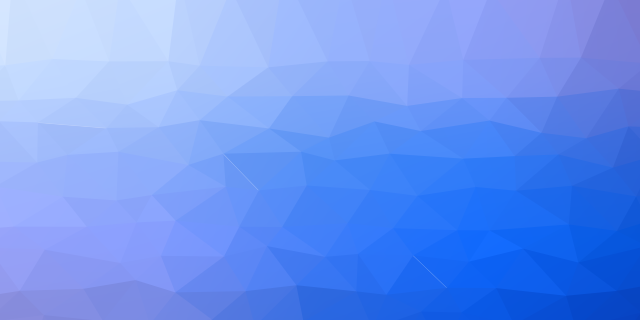
A Shadertoy shader for this background:

```glsl
// Low-poly background: jittered triangle strips fading from pale sky to deep blue.

const float ROW_HEIGHT = 0.1;             // strip height, canvas height = 1
const float COLUMN_WIDTH = 0.165;         // mean vertex spacing along a row
const vec2 JITTER = vec2(0.095, 0.032);   // full vertex displacement range
const float TOP_ROW = 9.0;                // this row and above leave the canvas
const float TOP_LIFT = 0.16;
const float STRIP_FLATNESS = 0.5;         // 1 = one height sampled per strip
const float FACET_FLATNESS = 0.8;         // 1 = flat colour per facet
const float TONE_RANGE = 0.024;           // random brightness per facet
const float BOTTOM_SHADE = 0.96;
const float SEAM_CHANCE = 0.02;
const float SEAM_STRENGTH = 0.3;

// Gradient colours, left to right, from the top edge to the bottom edge
const vec3 TOP[5] = vec3[5](vec3(0.86, 0.92, 1.0), vec3(0.79, 0.87, 1.0),
    vec3(0.62, 0.72, 0.99), vec3(0.61, 0.66, 0.99), vec3(0.52, 0.50, 0.83));
const vec3 UPPER[5] = vec3[5](vec3(0.77, 0.86, 1.0), vec3(0.71, 0.81, 0.99),
    vec3(0.55, 0.68, 0.98), vec3(0.51, 0.62, 0.98), vec3(0.42, 0.47, 0.84));
const vec3 MIDDLE[5] = vec3[5](vec3(0.63, 0.73, 0.99), vec3(0.55, 0.68, 0.98),
    vec3(0.30, 0.55, 0.96), vec3(0.21, 0.50, 0.98), vec3(0.16, 0.37, 0.83));
const vec3 LOWER[5] = vec3[5](vec3(0.60, 0.65, 0.99), vec3(0.52, 0.61, 0.99),
    vec3(0.25, 0.49, 0.97), vec3(0.07, 0.42, 1.0), vec3(0.03, 0.34, 0.86));
const vec3 BOTTOM[5] = vec3[5](vec3(0.56, 0.57, 0.89), vec3(0.48, 0.55, 0.92),
    vec3(0.17, 0.41, 0.90), vec3(0.04, 0.36, 0.94), vec3(0.02, 0.25, 0.76));

float hash(vec2 p) {
    return fract(sin(dot(p, vec2(127.1, 311.7))) * 43758.5);
}

vec3 sampleRow(vec3 colours[5], float x) {
    float s = clamp(x, 0.0, 1.0) * 4.0;
    int i = min(int(s), 3);
    return mix(colours[i], colours[i + 1], s - float(i));
}

vec3 gradient(vec2 uv) {
    float s = clamp(1.0 - uv.y, 0.0, 1.0) * 4.0;
    vec3 colour = mix(sampleRow(TOP, uv.x), sampleRow(UPPER, uv.x), min(s, 1.0));
    colour = mix(colour, sampleRow(MIDDLE, uv.x), clamp(s - 1.0, 0.0, 1.0));
    colour = mix(colour, sampleRow(LOWER, uv.x), clamp(s - 2.0, 0.0, 1.0));
    return mix(colour, sampleRow(BOTTOM, uv.x), clamp(s - 3.0, 0.0, 1.0));
}

// Mesh vertex; odd rows are shifted by half a column
vec2 vertex(vec2 cell) {
    vec2 offset = vec2(hash(cell), hash(cell + 47.3)) - 0.5;
    vec2 p = vec2((cell.x + 0.5 * mod(cell.y, 2.0)) * COLUMN_WIDTH, cell.y * ROW_HEIGHT);
    p += offset * JITTER * vec2(1.0, 2.0);
    p.y += TOP_LIFT * step(TOP_ROW, cell.y);
    return p;
}

// Signed distance to the line ab, positive on its left
float edge(vec2 p, vec2 a, vec2 b) {
    vec2 d = normalize(b - a);
    return d.x * (p.y - a.y) - d.y * (p.x - a.x);
}

// Facet colour weighted by its pixel coverage, which is kept in alpha
vec4 facet(vec2 p, vec2 a, vec2 b, vec2 c, float row, float pixel, float aspect) {
    float seamEdge = edge(p, b, c);
    float inside = min(seamEdge, min(edge(p, a, b), edge(p, c, a)));
    float coverage = clamp(inside / pixel + 0.5, 0.0, 1.0);
    if (coverage <= 0.0) return vec4(0.0);

    vec2 centre = (a + b + c) / 3.0;
    float seed = hash(centre * 19.7);
    vec2 samplePoint = centre;
    samplePoint.y = mix(centre.y, (row + 0.5) * ROW_HEIGHT, STRIP_FLATNESS);
    samplePoint = mix(p, samplePoint, FACET_FLATNESS);

    vec3 colour = gradient(samplePoint / vec2(aspect, 1.0));
    colour += (seed - 0.5) * TONE_RANGE;
    colour *= row < 0.5 ? BOTTOM_SHADE : 1.0;

    // Rare pale hairline along one side
    float seam = (1.0 - smoothstep(0.0, max(pixel, 0.003), seamEdge)) * step(seed, SEAM_CHANCE);
    colour = mix(colour, vec3(1.0), seam * SEAM_STRENGTH);
    return vec4(colour, 1.0) * coverage;
}

void mainImage(out vec4 fragColor, in vec2 fragCoord) {
    vec2 p = fragCoord / iResolution.y;
    float pixel = 1.0 / iResolution.y;
    float aspect = iResolution.x / iResolution.y;
    vec2 home = floor(p / vec2(COLUMN_WIDTH, ROW_HEIGHT));
    vec4 total = vec4(0.0);

    // Each nearby quad holds two facets; the diagonal follows the row shift
    for (int j = -1; j <= 1; j++) {
        for (int i = -2; i <= 1; i++) {
            vec2 cell = home + vec2(i, j);
            vec2 a = vertex(cell);
            vec2 b = vertex(cell + vec2(1.0, 0.0));
            vec2 c = vertex(cell + vec2(0.0, 1.0));
            vec2 d = vertex(cell + vec2(1.0, 1.0));
            bool evenRow = mod(cell.y, 2.0) < 0.5;
            total += facet(p, a, b, evenRow ? c : d, cell.y, pixel, aspect);
            total += facet(p, evenRow ? b : a, d, c, cell.y, pixel, aspect);
        }
    }
    vec3 colour = total.a > 0.0 ? total.rgb / total.a : gradient(p / vec2(aspect, 1.0));
    fragColor = vec4(clamp(colour, 0.0, 1.0), 1.0);
}
```
